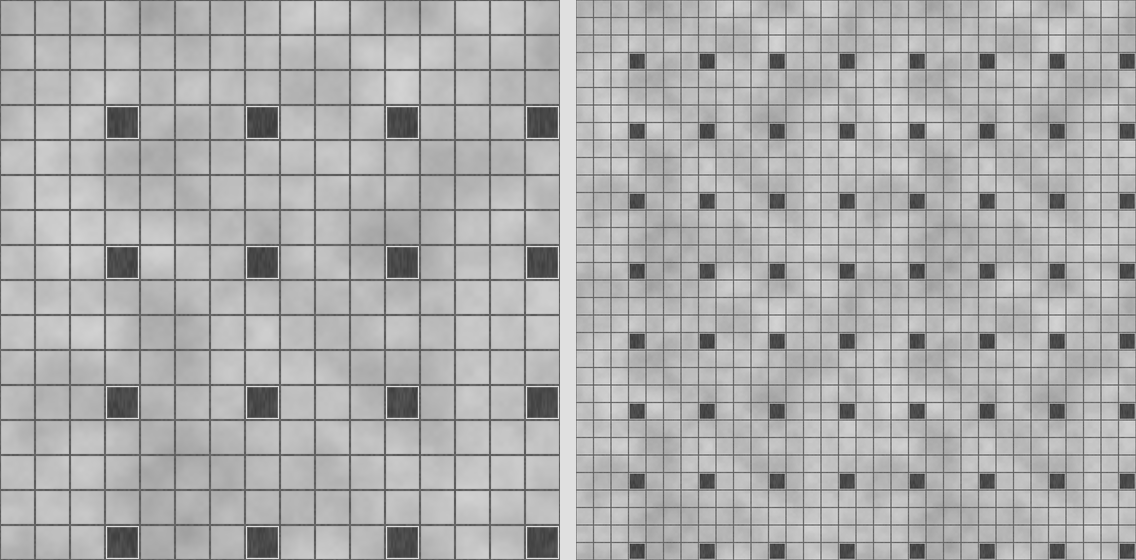
Left, the tile; right, the same tile 2 across and 2 down.
Write a Shadertoy shader that draws this pattern.

```glsl
// Cloudy grey square tiles with dark grout and a white-rimmed dark inset at every fourth tile.

float hash(vec2 cell) {
    uvec2 q = uvec2(cell) * uvec2(1597u, 3812u) + uvec2(711u, 293u);
    uint n = (q.x ^ (q.y << 8)) * 26699u;
    n = (n ^ (n >> 15)) * 73939u;
    n = (n ^ (n >> 13)) * 50261u;
    return float((n ^ (n >> 16)) & 65535u) / 65535.0;
}

// Value noise that wraps after a whole number of cells
float wrapNoise(vec2 uv, vec2 period) {
    vec2 p = uv * period;
    vec2 i = floor(p), f = fract(p);
    f = f * f * f * (f * (f * 6.0 - 15.0) + 10.0);
    vec2 a = mod(i, period), b = mod(i + 1.0, period);
    return mix(mix(hash(a), hash(vec2(b.x, a.y)), f.x),
               mix(hash(vec2(a.x, b.y)), hash(b), f.x), f.y);
}

float clouds(vec2 uv) {
    float sum = 0.0, weight = 0.5, period = 7.0;
    for (int octave = 0; octave < 5; octave++) {
        sum += weight * wrapNoise(fract(uv + 0.37 * float(octave)), vec2(period));
        period *= 2.0;
        weight *= 0.58;
    }
    return sum / 1.11;
}

// Antialiased step across a distance measured in tiles
float edge(float limit, float dist, float pixel) {
    return clamp((dist - limit) / pixel + 0.5, 0.0, 1.0);
}

void mainImage(out vec4 fragColor, in vec2 fragCoord) {
    vec2 uv = fragCoord / iResolution.xy;
    vec2 grid = uv * 16.0;
    vec2 tile = floor(grid);
    vec2 toEdge = 0.5 - abs(fract(grid) - 0.5);
    float dist = min(toEdge.x, toEdge.y);
    float pixel = 16.0 / min(iResolution.x, iResolution.y);

    // Light stone, with a faint shade of its own per tile
    float stone = 0.73 + 0.25 * (clouds(uv) - 0.5);
    stone += 0.012 * (hash(tile + 40.0) - 0.5);

    // Dark inset with vertical grain
    float grain = wrapNoise(uv, vec2(320.0, 72.0));
    float blotch = wrapNoise(uv, vec2(96.0, 48.0));
    float inset = 0.285 + 0.07 * (grain - 0.5) + 0.05 * (blotch - 0.5);
    inset = mix(0.92, inset, edge(0.0625, dist, pixel));

    // Insets fill the last column and the bottom row of each 4 by 4 block
    bool isInset = mod(tile.x, 4.0) == 3.0 && mod(tile.y, 4.0) == 0.0;
    float face = isInset ? inset : stone;

    // Speckled grout
    float grout = 0.385 + 0.07 * (wrapNoise(uv, vec2(256.0)) - 0.5);
    float shade = mix(grout, face, edge(0.03125, dist, pixel));
    fragColor = vec4(vec3(shade), 1.0);
}
```
